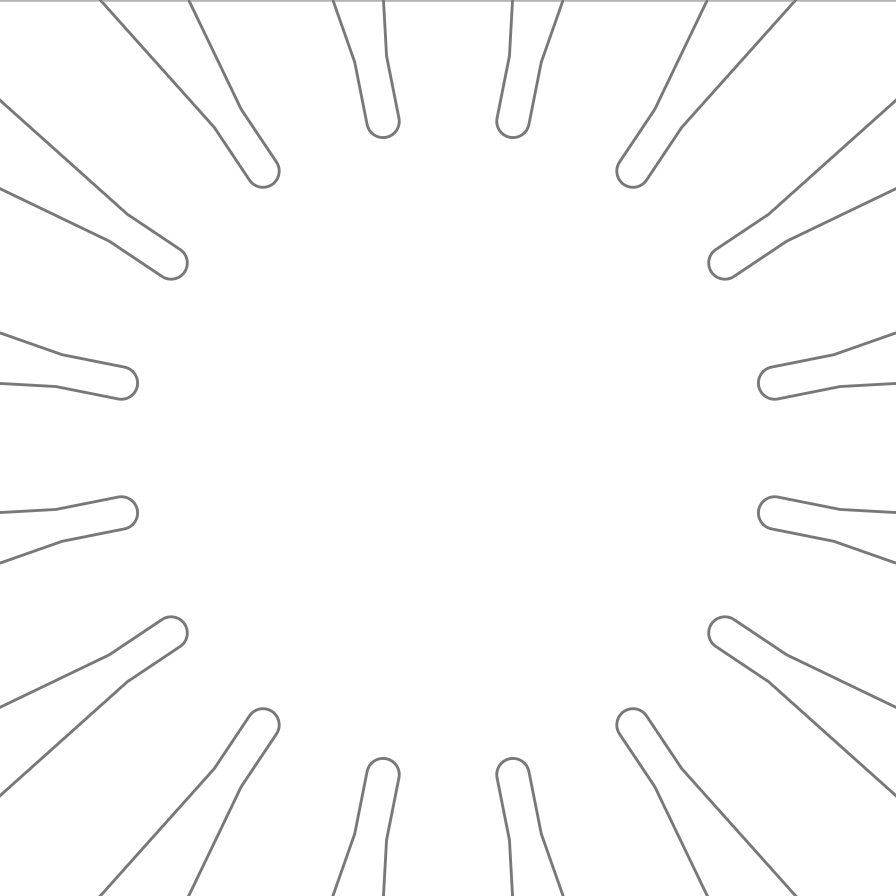
Reproduce this background procedurally as a WebGL 2 fragment shader.

```glsl
#version 300 es
precision highp float;
// Sixteen outlined, round-tipped spokes flaring outward around an empty white centre.

uniform vec2 u_resolution;
out vec4 fragColor;

const float TAU = 6.2831853;

// Signed distance to a spoke along +x: round tip, straight neck, flared tail.
float spokeDistance(vec2 p) {
    const float tipCentre = 0.3717, flareStart = 0.4425, halfWidth = 0.0181;
    float side = abs(p.y);
    float tip = length(vec2(min(p.x - tipCentre, 0.0), side)) - halfWidth;
    float flare = (side - halfWidth - 0.142 * (p.x - flareStart)) * 0.99;
    return p.x < flareStart ? tip : flare;
}

// Fold the plane into one sector whose middle lies on +x.
vec2 foldSectors(vec2 p, float count) {
    float sector = TAU / count;
    float angle = mod(atan(p.y, p.x), sector) - 0.5 * sector;
    return length(p) * vec2(cos(angle), sin(angle));
}

// Antialiased coverage of a stroke centred on distance zero.
float stroke(float d, float width, float pixel) {
    return clamp((0.5 * width - abs(d)) / pixel + 0.5, 0.0, 1.0);
}

void main() {
    float scale = min(u_resolution.x, u_resolution.y);
    float pixel = 1.0 / scale;
    vec2 p = (gl_FragCoord.xy - 0.5 * u_resolution) / scale;

    // Spoke outlines
    float d = spokeDistance(foldSectors(p, 16.0));
    vec3 color = mix(vec3(1.0), vec3(0.47), stroke(d, 0.0032, pixel));

    // Thin rule along the top border
    float topGap = (u_resolution.y - gl_FragCoord.y) / scale;
    color = min(color, mix(vec3(1.0), vec3(0.70), stroke(topGap, 0.0039, pixel)));

    fragColor = vec4(color, 1.0);
}
```
